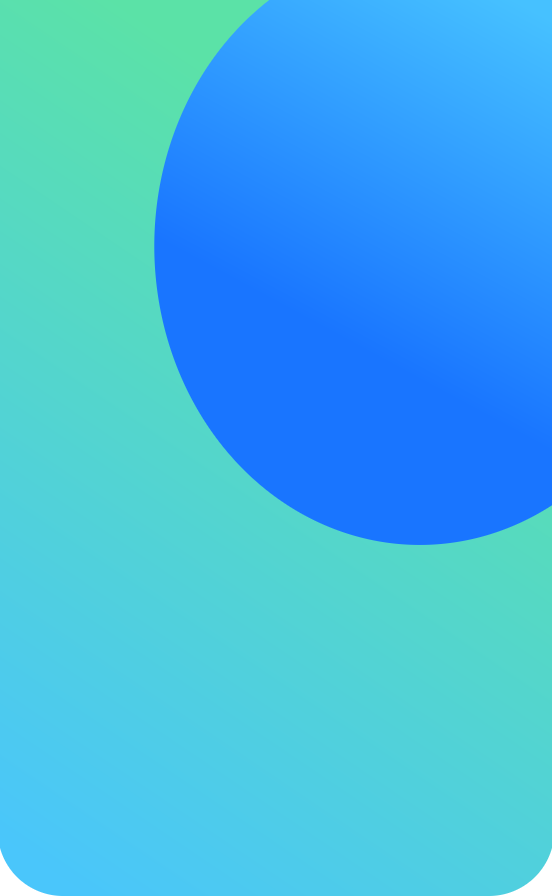
Reproduce this background procedurally as a WebGL 2 fragment shader.

```glsl
#version 300 es
precision highp float;
// A blue gradient oval over a green-to-sky gradient card with rounded lower corners.
uniform vec2 u_resolution;
out vec4 fragColor;

// Approximate signed distance to an ellipse centred at the origin
float ellipseDistance(vec2 p, vec2 radii) {
    float k = length(p / radii);
    return k * (k - 1.0) / max(length(p / (radii * radii)), 1e-4);
}

float roundedBoxDistance(vec2 p, vec2 halfSize, float radius) {
    vec2 q = abs(p) - halfSize + radius;
    return length(max(q, 0.0)) + min(max(q.x, q.y), 0.0) - radius;
}

// Coverage of a shape, softened over one pixel
float coverage(float distance) {
    return clamp(0.5 - distance * u_resolution.y, 0.0, 1.0);
}

// Position along a linear gradient, from 0 at start to 1 at end
float ramp(vec2 p, vec2 direction, float start, float end) {
    return clamp((dot(p, direction) - start) / (end - start), 0.0, 1.0);
}

void main() {
    // Canvas height is one unit
    vec2 p = gl_FragCoord.xy / u_resolution.y;
    float width = u_resolution.x / u_resolution.y;

    // Card: sky blue at the lower left, green at the top
    vec3 card = mix(vec3(0.290, 0.776, 0.984), vec3(0.357, 0.886, 0.655),
                    ramp(p, vec2(0.56, 0.828), 0.052, 0.9));

    // Oval: deep blue below, light blue at the upper right
    vec3 oval = mix(vec3(0.098, 0.459, 1.0), vec3(0.275, 0.757, 1.0),
                    ramp(p, vec2(0.475, 0.88), 0.729, 1.153));
    float ovalEdge = ellipseDistance(p - vec2(0.7605 * width, 0.7253),
                                     vec2(0.481 * width, 0.3335));
    vec3 color = mix(card, oval, coverage(ovalEdge));

    // White outside the lower corners; the card runs past the top
    float cardEdge = roundedBoxDistance(p - vec2(0.5 * width, 1.0),
                                        vec2(0.5 * width + 0.0026, 1.0), 0.073);
    color = mix(vec3(1.0), color, coverage(cardEdge));

    fragColor = vec4(color, 1.0);
}
```
